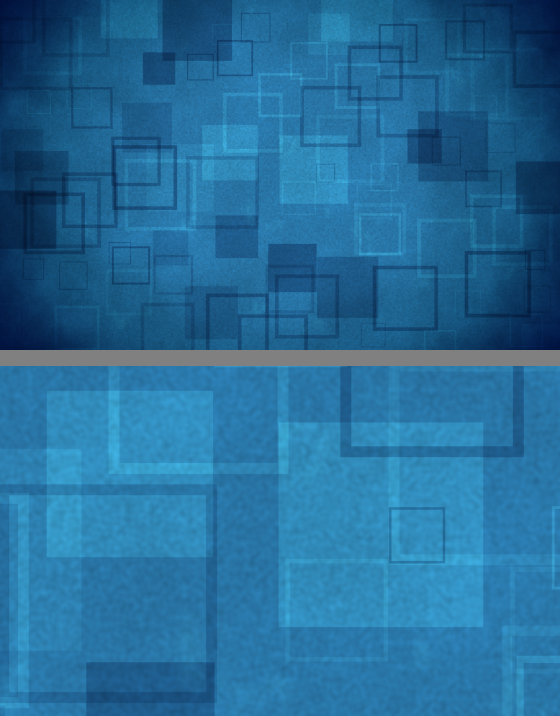
Top, the full canvas; bottom, a detail of the centre.
Give the GLSL for this background, as a WebGL 1 fragment shader.

```glsl
precision highp float;

uniform vec2 u_resolution;

vec3 hash3(vec2 p) {
  vec3 a = fract(p.xyx * vec3(0.1031, 0.1030, 0.0973));
  a += dot(a, a.yzx + 33.33);
  return fract((a.xxy + a.yzz) * a.zyx);
}

float cornerSlope(vec2 cell, vec2 offset) {
  return dot(hash3(cell).xy * 2.0 - 1.0, offset);
}

float gradientNoise(vec2 p) {
  vec2 cell = floor(p);
  vec2 f = p - cell;
  vec2 w = f * f * f * (f * (f * 6.0 - 15.0) + 10.0);
  vec2 e = vec2(1.0, 0.0);
  float low = mix(cornerSlope(cell, f), cornerSlope(cell + e, f - e), w.x);
  float high = mix(cornerSlope(cell + e.yx, f - e.yx), cornerSlope(cell + 1.0, f - 1.0), w.x);
  return mix(low, high, w.y);
}

float fbm(vec2 p) {
  float sum = 0.0;
  float amplitude = 1.0;
  for (int octave = 0; octave < 5; octave++) {
    sum += amplitude * gradientNoise(p);
    p = p * 2.03 + 17.3;
    amplitude *= 0.6;
  }
  return sum;
}

// Bright centre falling through teal to navy corners
vec3 backdrop(vec2 uv, float mottle) {
  float d = length((uv * 2.0 - 1.0) * vec2(1.0, 0.75)) - 0.08 * mottle;
  vec3 color = mix(vec3(0.16, 0.465, 0.66), vec3(0.065, 0.30, 0.45), smoothstep(0.35, 1.1, d));
  return mix(color, vec3(0.0, 0.06, 0.23), smoothstep(0.8, 1.3, d));
}

// Translucent filled and outlined squares, multiplied together
vec3 squareTint(vec2 p, float aspect, float pixel) {
  vec3 tint = vec3(1.0);
  for (int i = 0; i < 88; i++) {
    float id = float(i);
    vec3 rnd = hash3(vec2(id * 3.7 + 2.0, 11.0));
    vec2 center = fract(id * vec2(0.7549, 0.5698) + 0.1 * rnd.zx) * vec2(aspect, 1.0);
    float size = fract(id * 0.618 + 0.3);
    bool filled = rnd.x < 0.25;
    bool light = rnd.y > (filled ? 0.75 : 0.52);

    float halfSide = filled ? mix(0.045, 0.105, size) : mix(0.025, 0.1, size);
    vec2 q = abs(p - center);
    float dist = max(q.x, q.y) - halfSide;
    if (!filled) dist = abs(dist) - mix(0.0012, 0.0052, smoothstep(0.1, 0.7, size));

    float cover = 1.0 - smoothstep(-0.7 * pixel, 0.7 * pixel, dist);
    vec3 shade = light ? vec3(1.22, 1.2, 1.13) : vec3(0.62, 0.68, 0.76);
    tint *= mix(vec3(1.0), shade, cover * mix(0.4, 1.0, rnd.z));
  }
  return tint;
}

void main() {
  vec2 uv = gl_FragCoord.xy / u_resolution;
  float aspect = u_resolution.x / u_resolution.y;
  vec2 p = uv * vec2(aspect, 1.0);

  float mottle = fbm(p * 5.0 + 3.0);
  vec3 color = backdrop(uv, mottle);
  color *= squareTint(p, aspect, 1.0 / u_resolution.y);

  // Worn paper: soft stains, pale scuffs and fine grain
  float scuff = smoothstep(0.3, 0.9, fbm(p * vec2(9.0, 7.0) + 40.0));
  float grain = gradientNoise(p * 170.0) + 0.6 * gradientNoise(p * 83.0 + 9.0);
  color *= 1.0 + 0.1 * mottle + 0.13 * grain;
  color += vec3(0.03, 0.08, 0.07) * scuff * smoothstep(0.1, 0.4, color.g);

  gl_FragColor = vec4(clamp(color, 0.0, 1.0), 1.0);
}
```
